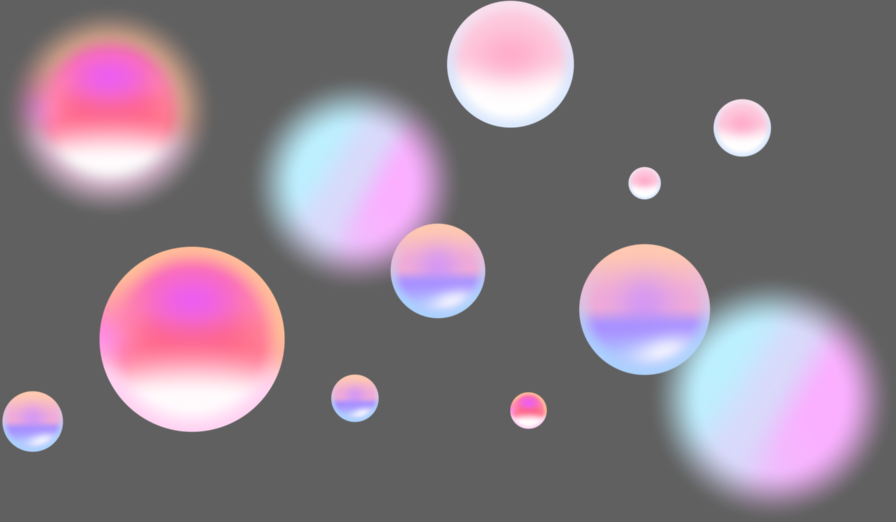
Give the GLSL for this background, as a Shadertoy shader.

```glsl
// Iridescent spheres floating on flat grey, some out of focus.
// Each sphere is a disc distance with a soft or crisp edge, filled by
// one of four colour blends written in the sphere's own -1..1 space.

#define BACKDROP vec3(0.378)
#define BLUR 0.054          // half width of an out-of-focus edge
#define RIM_START 0.72      // radius where rim tints begin
#define HOT_MAGENTA vec3(0.93, 0.37, 0.93)
#define HOT_CORAL vec3(1.0, 0.41, 0.53)
#define PEACH vec3(1.0, 0.74, 0.60)
#define PEARL_PINK vec3(1.0, 0.67, 0.79)
#define ICE_BLUE vec3(0.74, 0.94, 1.0)
#define ORCHID vec3(0.98, 0.69, 1.0)
#define VIOLET vec3(0.66, 0.57, 1.0)

// Centre and radius, in units of the canvas height
const vec3 softHot = vec3(0.210, 0.787, 0.154);
const vec3 softIce[2] = vec3[](vec3(0.680, 0.649, 0.156), vec3(1.479, 0.237, 0.185));
const vec3 pearls[3] = vec3[](vec3(0.978, 0.877, 0.1215), vec3(1.422, 0.755, 0.055),
                              vec3(1.235, 0.649, 0.031));
const vec3 hots[2] = vec3[](vec3(0.368, 0.350, 0.1773), vec3(1.0125, 0.2135, 0.035));
const vec3 lilacs[4] = vec3[](vec3(0.839, 0.481, 0.0906), vec3(1.235, 0.407, 0.1253),
                              vec3(0.680, 0.237, 0.0454), vec3(0.0627, 0.1925, 0.058));

// Soft elliptical spot, 1 at its centre
float spot(vec2 q, vec2 centre, vec2 size) {
    vec2 d = (q - centre) / size;
    return exp(-dot(d, d));
}

float rim(vec2 q) {
    return smoothstep(RIM_START, 1.0, length(q));
}

// Magenta cap, coral waist, white belly, peach upper rim
vec3 hotColour(vec2 q) {
    vec3 c = mix(vec3(1.0, 0.98, 0.99), HOT_CORAL, smoothstep(-0.62, 0.02, q.y + 0.12 * q.x * q.x));
    c = mix(c, vec3(1.0, 0.46, 0.65), smoothstep(0.05, 0.4, q.y));
    c = mix(c, HOT_MAGENTA, spot(q, vec2(0.0, 0.42), vec2(0.48, 0.32)));
    c = mix(c, vec3(1.0, 0.62, 0.66), 0.6 * smoothstep(0.3, 1.0, abs(q.x)) * smoothstep(-0.5, 0.1, q.y));
    c = mix(c, vec3(1.0, 0.55, 0.95), 0.8 * spot(q, vec2(-1.0, 0.0), vec2(0.3, 0.3)));
    c = mix(c, vec3(1.0, 0.83, 0.95), rim(q) * smoothstep(0.1, -0.5, q.y));
    return mix(c, PEACH, rim(q) * smoothstep(-0.3, 0.5, q.y + 0.4 * q.x));
}

// Diagonal blend from ice blue through lavender to orchid
vec3 iceColour(vec2 q) {
    float t = dot(q, vec2(0.85, -0.5));
    vec3 lavender = vec3(0.85, 0.85, 0.98);
    vec3 c = mix(ICE_BLUE, lavender, smoothstep(-0.6, -0.05, t));
    c = mix(c, ORCHID, smoothstep(-0.05, 0.4, t));
    return mix(c, lavender, 0.6 * spot(q, vec2(-0.45, -0.8), vec2(0.6, 0.5)));
}

// White ball with a pink glow in the upper half and a cool rim
vec3 pearlColour(vec2 q) {
    vec3 c = mix(vec3(1.0), vec3(0.99, 0.81, 0.88), smoothstep(-0.5, 0.2, q.y));
    c = mix(c, PEARL_PINK, 0.9 * spot(q, vec2(0.0, 0.16), vec2(0.58, 0.42)));
    vec3 coolRim = mix(vec3(0.84, 0.90, 0.99), vec3(0.97, 0.89, 0.94), smoothstep(-0.2, 0.9, q.y));
    return mix(c, coolRim, 0.85 * rim(q));
}

// Peach and pink sky above a violet horizon with a pale reflection
vec3 lilacColour(vec2 q) {
    vec3 sky = mix(vec3(0.94, 0.67, 0.84), vec3(1.0, 0.79, 0.69), smoothstep(0.15, 0.95, q.y));
    sky = mix(sky, vec3(0.82, 0.59, 0.96), 0.9 * spot(q, vec2(0.0, 0.05), vec2(0.42, 0.45)));
    vec3 sea = mix(VIOLET, vec3(0.68, 0.76, 1.0), smoothstep(-0.25, -0.75, q.y));
    vec2 tilted = vec2(q.x + 0.25 * q.y, q.y - 0.25 * q.x);
    sea = mix(sea, vec3(0.94, 0.94, 1.0), 0.95 * spot(tilted, vec2(0.13, -0.71), vec2(0.48, 0.22)));
    vec3 c = mix(sea, sky, smoothstep(-0.27, 0.06, q.y));
    vec3 edge = mix(vec3(0.67, 0.83, 0.99), vec3(0.90, 0.76, 0.86), smoothstep(-0.5, 0.4, q.y));
    return mix(c, edge, 0.8 * rim(q) * smoothstep(0.8, 0.2, q.y));
}

// Coverage of a disc whose edge fades over +-width
float cover(vec2 p, vec3 disc, float width) {
    return smoothstep(width, -width, length(p - disc.xy) - disc.z);
}

vec2 localPoint(vec2 p, vec3 disc) {
    return (p - disc.xy) / disc.z;
}

void mainImage(out vec4 fragColor, in vec2 fragCoord) {
    vec2 p = fragCoord / iResolution.y;
    float crisp = 1.0 / iResolution.y;
    vec3 colour = BACKDROP;

    // Out-of-focus spheres behind
    colour = mix(colour, hotColour(localPoint(p, softHot)), cover(p, softHot, BLUR));
    for (int i = 0; i < 2; i++)
        colour = mix(colour, iceColour(localPoint(p, softIce[i])), cover(p, softIce[i], BLUR));

    // Crisp spheres in front
    for (int i = 0; i < 3; i++)
        colour = mix(colour, pearlColour(localPoint(p, pearls[i])), cover(p, pearls[i], crisp));
    for (int i = 0; i < 2; i++)
        colour = mix(colour, hotColour(localPoint(p, hots[i])), cover(p, hots[i], crisp));
    for (int i = 0; i < 4; i++)
        colour = mix(colour, lilacColour(localPoint(p, lilacs[i])), cover(p, lilacs[i], crisp));

    fragColor = vec4(colour, 1.0);
}
```
